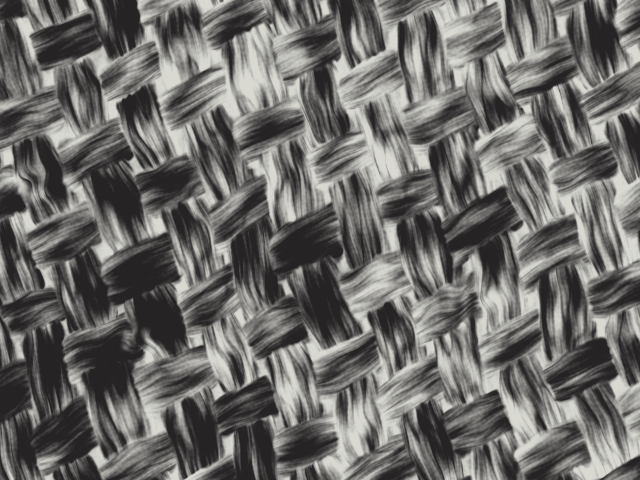
A Shadertoy shader for this texture:

```glsl
const vec3 INK = vec3(0.145, 0.138, 0.14);
const vec3 PAPER = vec3(0.85, 0.85, 0.825);
const vec2 WEFT_STEP = vec2(0.107, 0.053);
const vec2 WARP_STEP = vec2(0.038, -0.118);
const vec2 WEAVE_ORIGIN = vec2(0.674, 0.774);

float hash(vec2 p) {
    return fract(sin(dot(p, vec2(127.1, 311.7))) * 43758.55);
}

vec2 gradient(vec2 cell) {
    float angle = 6.28318 * hash(cell);
    return vec2(cos(angle), sin(angle));
}

float gradientNoise(vec2 p) {
    vec2 i = floor(p), f = fract(p);
    vec2 w = f * f * f * (f * (f * 6.0 - 15.0) + 10.0);
    vec2 e = vec2(0.0, 1.0);
    float low = mix(dot(gradient(i), f), dot(gradient(i + e.yx), f - e.yx), w.x);
    float high = mix(dot(gradient(i + e.xy), f - e.xy), dot(gradient(i + e.yy), f - e.yy), w.x);
    return 1.4 * mix(low, high, w.y);
}

float roundedBox(vec2 p, vec2 size, float radius) {
    vec2 d = abs(p) - size + radius;
    return length(max(d, 0.0)) + min(max(d.x, d.y), 0.0) - radius;
}

// Skewed weave coordinates: x counts along the weft, y along the warp
vec2 toWeave(vec2 p) {
    return inverse(mat2(WEFT_STEP, WARP_STEP)) * (p - WEAVE_ORIGIN);
}

// Frayed places where the strands are torn
float frayAmount(vec2 p) {
    vec2 spots[3] = vec2[3](vec2(0.98, 0.37), vec2(0.29, 0.28), vec2(0.07, 0.61));
    float amount = 0.0;
    for (int i = 0; i < 3; i++) {
        vec2 d = (p - spots[i]) / 0.055;
        amount += exp(-dot(d, d));
    }
    return amount;
}

// Lengthwise fibres, creases and pale rounded edges; q.x runs along the strand
float strandTone(vec2 q, vec2 size, float seed, float relief, float lean) {
    vec2 r = q / size;
    vec2 shift = vec2(seed * 37.0, seed * 91.0);
    float across = q.y * (1.0 + 0.2 * r.x * r.x);
    across += 0.05 * gradientNoise(q * vec2(1.5, 2.0) + shift);
    float cloud = gradientNoise(q * vec2(1.3, 1.9) + shift + 4.0);
    float broad = gradientNoise(vec2(q.x * 1.1, across * 4.5) + shift);
    float fine = gradientNoise(vec2(q.x * 1.7, across * 11.0) + shift.yx);
    float hair = gradientNoise(vec2(q.x * 3.0, across * 26.0) + shift);
    float fold = abs(gradientNoise(vec2(q.x * 0.9, across * 4.0) + shift.yx + 9.0));
    float crease = 1.0 - smoothstep(0.0, 0.2, fold);
    float fibre = 0.55 * broad + 0.32 * fine - 0.2 * crease;
    float tone = 0.31 + relief * fibre + 0.3 * cloud + 0.13 * hair + lean * r.x;
    tone += 0.36 * relief * pow(abs(r.y), 4.0) + 0.2 * pow(abs(r.x), 4.0);
    return tone + 0.4 * (seed - 0.5);
}

// Plain weave: warp and weft alternate on top in a checkerboard
float weaveTone(vec2 w, float softness) {
    float tone = 0.9 + 0.2 * gradientNoise(w * 3.0);
    vec2 home = floor(w + 0.5);
    for (int j = -1; j <= 1; j++) {
        for (int i = -1; i <= 1; i++) {
            vec2 cell = home + vec2(i, j);
            float seed = hash(cell + 17.0);
            float vary = hash(cell + 53.0) - 0.5;
            bool warpOnTop = mod(cell.x + cell.y, 2.0) < 0.5;
            vec2 q = w - cell;
            q.x += 0.16 * vary * q.y;
            q = warpOnTop ? q.yx : q;
            vec2 size = warpOnTop ? vec2(0.69, 0.46) : vec2(0.64, 0.41);
            size *= 1.0 + vec2(0.1, 0.2) * vary;
            float ragged = 0.045 * gradientNoise(q * vec2(3.0, 9.0) + seed * 60.0);
            float edge = roundedBox(q, size, 0.15) + ragged;
            float cover = 1.0 - smoothstep(-0.06 - softness, 0.02 + softness, edge);
            float relief = warpOnTop ? 1.1 : 0.75;
            float lean = warpOnTop ? 0.08 : -0.13;
            tone = mix(tone, strandTone(q, size, seed, relief, lean), cover);
        }
    }
    return tone;
}

void mainImage(out vec4 fragColor, in vec2 fragCoord) {
    vec2 p = fragCoord / iResolution.y;
    float fray = frayAmount(p);

    // Hand-woven irregularity, stronger where frayed
    vec2 w = toWeave(p);
    vec2 drift = vec2(gradientNoise(w * 0.45), gradientNoise(w * 0.45 + 31.0));
    vec2 curl = vec2(gradientNoise(w * 2.0 + 5.0), gradientNoise(w * 2.0 + 43.0));
    w += 0.2 * drift + (0.02 + 0.22 * fray) * curl;

    float tone = weaveTone(w, 5.0 / iResolution.y);

    // Torn shreds, uneven light and soft print grain
    tone += 0.5 * fray * gradientNoise(p * vec2(40.0, 28.0));
    tone += 0.14 * (p.x * 0.6 + p.y - 0.9);
    tone += 0.16 * gradientNoise(p * 5.0) + 0.06 * gradientNoise(p * 140.0);
    tone = smoothstep(-0.05, 0.98, tone);
    fragColor = vec4(mix(INK, PAPER, tone), 1.0);
}
```
